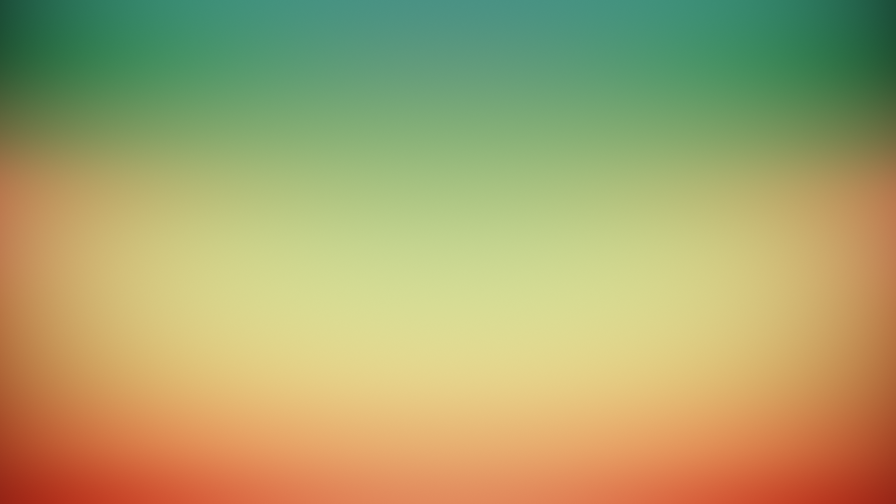
Reproduce this background procedurally as a WebGL 2 fragment shader.

```glsl
#version 300 es
precision highp float;

uniform vec2 u_resolution;
out vec4 fragColor;

// Vertical colour ramps, bottom to top, in 8-bit units
const int STOPS = 9;
const vec3 CENTRE_RAMP[STOPS] = vec3[STOPS](
    vec3(226, 138, 93), vec3(231, 178, 115), vec3(229, 211, 139),
    vec3(217, 220, 148), vec3(198, 213, 144), vec3(168, 195, 130),
    vec3(130, 174, 120), vec3(97, 155, 124), vec3(74, 146, 132));
const vec3 FLANK_RAMP[STOPS] = vec3[STOPS](
    vec3(212, 88, 54), vec3(224, 143, 86), vec3(222, 186, 114),
    vec3(217, 204, 131), vec3(207, 202, 130), vec3(180, 182, 115),
    vec3(122, 160, 102), vec3(72, 146, 100), vec3(58, 140, 115));
const vec3 EDGE_RAMP[STOPS] = vec3[STOPS](
    vec3(150, 36, 22), vec3(165, 68, 36), vec3(174, 100, 54),
    vec3(184, 118, 68), vec3(190, 124, 80), vec3(178, 118, 76),
    vec3(100, 102, 60), vec3(38, 84, 50), vec3(27, 76, 56));

const float FLANK_POSITION = 0.6;  // 0 at the centre, 1 at the side edges
const float TILT = 0.015;          // raises the greens towards the right
const float DITHER = 1.0 / 255.0;

// Catmull-Rom weights of four neighbouring stops
vec4 splineWeights(float t) {
    float t2 = t * t, t3 = t2 * t;
    return 0.5 * vec4(-t3 + 2.0 * t2 - t, 3.0 * t3 - 5.0 * t2 + 2.0,
                      -3.0 * t3 + 4.0 * t2 + t, t3 - t2);
}

// Even quadratic through centre, flank and edge, in squared distance
vec3 acrossWeights(float distanceFromCentre) {
    float s = distanceFromCentre * distanceFromCentre;
    float f = FLANK_POSITION * FLANK_POSITION;
    return vec3((s - f) * (s - 1.0) / f,
                s * (1.0 - s) / (f * (1.0 - f)),
                s * (s - f) / (1.0 - f));
}

float hash(vec2 p) {
    return fract(sin(dot(p, vec2(12.99, 78.23))) * 43758.5);
}

void main() {
    vec2 uv = gl_FragCoord.xy / u_resolution;
    float height = clamp(uv.y + TILT * (uv.x - 0.5), 0.0, 1.0);
    float position = height * float(STOPS - 1);
    int first = min(int(position), STOPS - 2);
    vec4 along = splineWeights(position - float(first));
    vec3 across = acrossWeights(abs(uv.x - 0.5) * 2.0);

    // Blend the three ramps over four neighbouring stops
    vec3 color = vec3(0.0);
    for (int k = 0; k < 4; k++) {
        int i = clamp(first + k - 1, 0, STOPS - 1);
        color += along[k] * (CENTRE_RAMP[i] * across.x
                           + FLANK_RAMP[i] * across.y
                           + EDGE_RAMP[i] * across.z);
    }

    // Fine dither against banding
    color = color / 255.0 + (hash(gl_FragCoord.xy) - 0.5) * DITHER;
    fragColor = vec4(clamp(color, 0.0, 1.0), 1.0);
}
```
